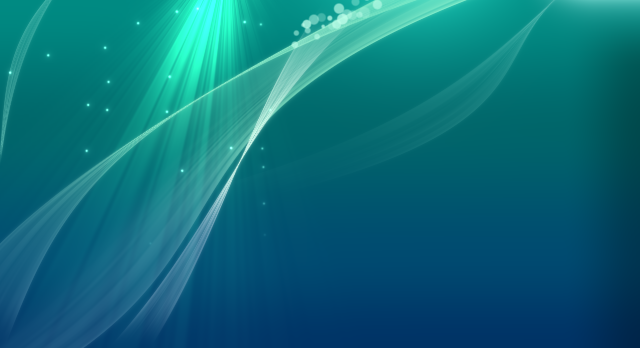
Give the GLSL for this background, as a WebGL 2 fragment shader.

```glsl
#version 300 es
precision highp float;
// Teal underwater light: fanned rays, twisting translucent ribbons, bokeh and sparkles.
uniform vec2 u_resolution;
out vec4 fragColor;

float hash(vec2 p) {
    p = fract(p * vec2(0.1031, 0.1130));
    p += dot(p, p.yx + 33.33);
    return fract((p.x + p.y) * p.x * 37.0);
}

float noise(vec2 p) {
    vec2 i = floor(p), f = fract(p);
    f = f * f * (3.0 - 2.0 * f);
    return mix(mix(hash(i), hash(i + vec2(1, 0)), f.x),
               mix(hash(i + vec2(0, 1)), hash(i + vec2(1, 1)), f.x), f.y);
}

// Cubic through four values, evenly spaced over t = 0..1
float curve(vec4 k, float t) {
    float u = 3.0 * t, a = u - 1.0, b = u - 2.0, c = u - 3.0;
    return dot(k, vec4(-a * b * c / 6.0, u * b * c / 2.0, -u * a * c / 2.0, u * a * b / 6.0));
}

// Approximate signed distance to the curve x = curve(k, depth / span)
float edgeDistance(vec2 p, vec4 k, float span) {
    float t = (1.0 - p.y) / span;
    float x = curve(k, t);
    float slope = (curve(k, t + 0.01) - x) / (0.01 * span);
    return (p.x - x) * inversesqrt(1.0 + slope * slope);
}

// Opacity of a sheet between two edges; it twists where they cross
float ribbon(vec2 p, vec4 left, vec4 right, float span, float seed) {
    float t = (1.0 - p.y) / span;
    float a = edgeDistance(p, left, span), b = edgeDistance(p, right, span);
    float width = abs(a) + abs(b) + 0.0001;
    float s = abs(a) / width;
    float aa = 0.7 / u_resolution.y;
    float inside = smoothstep(-aa, aa, -a * b / width);
    float strands = noise(vec2(s * 9.0 + seed, t * 2.0)) * 0.6
                  + noise(vec2(s * 24.0 + seed, t * 3.0)) * 0.4;
    float fill = inside * (0.12 + 0.4 * strands) * (0.6 + 0.035 / (width + 0.025));
    float rims = exp(-abs(a) / 0.004) + exp(-abs(b) / 0.004);
    float glow = inside * (exp(-abs(a) / 0.022) + exp(-abs(b) / 0.022));
    return (fill + 0.22 * rims + 0.16 * glow) * smoothstep(1.0, 0.85, t);
}

void main() {
    vec2 uv = gl_FragCoord.xy / u_resolution;
    vec2 p = uv * vec2(1.846, 1.0);
    float depth = 1.0 - p.y;

    // Water: teal at the surface, blue below, darker on the right
    vec3 col = mix(vec3(0.0, 0.20, 0.40), vec3(0.0, 0.29, 0.44), smoothstep(0.0, 0.28, p.y));
    col = mix(col, vec3(0.0, 0.40, 0.415), smoothstep(0.22, 0.68, p.y));
    col = mix(col, vec3(0.0, 0.54, 0.51), smoothstep(0.62, 1.0, p.y));
    col *= 1.0 - 0.28 * smoothstep(1.62, 1.86, p.x) * smoothstep(0.0, 0.2, depth);

    // Light rays fanning down from above the surface
    vec2 ray = p - vec2(0.66, 1.16);
    float angle = atan(ray.x, -ray.y), reach = length(ray);
    float shafts = 0.55 * noise(vec2(angle * 24.0, 3.0)) + 0.45 * noise(vec2(angle * 70.0, 8.0));
    float fan = exp(-pow((angle + 0.28) / 0.34, 2.0));
    col += vec3(0.10, 0.42, 0.26) * fan * (0.25 + 1.1 * shafts) * exp(-reach * 1.9) * 1.3;
    vec2 core = (p - vec2(0.605, 0.97)) * mat2(1.0, -0.3, 0.0, 1.0);
    col += vec3(0.16, 0.40, 0.24) * exp(-dot(core * core, vec2(90.0, 22.0))) * (0.6 + 0.7 * shafts);

    // Pale light along the surface
    float surface = exp(-depth * 28.0) * smoothstep(1.5, 1.72, p.x);
    col += vec3(0.34, 0.22, 0.22) * surface;
    float crest = exp(-pow((p.x - 1.2) / 0.25, 2.0) - depth * 9.0);
    col += vec3(0.10, 0.22, 0.18) * crest;

    // Wide veil: soft on the left, crisp on the right
    vec3 tint = mix(vec3(0.60, 0.97, 0.82), vec3(0.50, 0.70, 0.80), smoothstep(0.25, 0.9, depth));
    vec4 veilLeft = vec4(1.154, 0.685, 0.361, 0.0), veilRight = vec4(1.346, 0.784, 0.543, 0.24);
    float a = edgeDistance(p, veilLeft, 1.0), b = edgeDistance(p, veilRight, 1.0);
    float folds = noise(vec2(18.0 * a / (a - b + 0.0001), depth * 2.5));
    float veil = smoothstep(-0.06, 0.08, a) * smoothstep(0.002, -0.002, b);
    veil *= mix(0.68, 0.20, smoothstep(0.0, 0.95, depth)) * (0.65 + 0.5 * folds);
    veil += 0.25 * exp(-abs(b) / 0.005) * (1.0 - 0.5 * depth);
    col = mix(col, tint, clamp(veil, 0.0, 0.9));

    // Sheet of light joining the upper ribbon to the veil
    vec4 upper = vec4(1.082, 0.490, 0.036, -0.216);
    float top = edgeDistance(p, upper, 1.0);
    float sheet = smoothstep(-0.002, 0.002, top) * smoothstep(0.03, -0.03, a);
    col = mix(col, tint, sheet * 0.32 * smoothstep(0.5, 0.1, depth));

    // Twisting ribbons
    float swoop = ribbon(p, upper, vec4(1.202, 0.50, 0.168, 0.012), 1.0, 2.0);
    col = mix(col, tint, clamp(swoop * mix(0.85, 0.5, depth), 0.0, 0.85));
    float twist = ribbon(p, vec4(1.082, 0.781, 0.565, 0.313), vec4(0.9375, 0.75, 0.606, 0.433), 1.0, 11.0);
    twist *= smoothstep(0.0, 0.25, depth) * mix(1.0, 0.65, smoothstep(0.5, 0.9, depth));
    col = mix(col, mix(vec3(0.85, 1.0, 0.94), vec3(0.58, 0.72, 0.82), smoothstep(0.45, 0.7, depth)), clamp(twist, 0.0, 0.9));
    float drift = ribbon(p, vec4(1.599, 1.375, 1.046, 0.48), vec4(1.599, 1.471, 1.274, 0.721), 0.577, 23.0);
    col = mix(col, vec3(0.45, 0.80, 0.76), clamp(drift * mix(0.06, 0.55, smoothstep(0.9, 1.6, p.x)), 0.0, 0.6));
    float wisp = ribbon(p, vec4(0.132, 0.041, 0.01, -0.005), vec4(0.149, 0.072, 0.026, 0.0), 0.48, 31.0);
    col = mix(col, vec3(0.50, 0.86, 0.80), clamp(wisp * 0.55, 0.0, 0.6));

    // Bokeh discs rising to the surface
    for (float i = 0.0; i < 22.0; i++) {
        float along = (i + hash(vec2(i, 4.0))) / 22.0;
        vec2 c = mix(vec2(0.84, 0.89), vec2(1.09, 1.0), along);
        c.y += 0.06 * (hash(vec2(i, 9.0)) - 0.5);
        float r = mix(0.005, 0.016, hash(vec2(i, 17.0)));
        float disc = smoothstep(r + 0.003, r - 0.003, length(p - c));
        col = mix(col, vec3(0.75, 1.0, 0.92), disc * mix(0.25, 0.85, hash(vec2(i, 25.0))));
    }

    // Tiny sparkles drifting through the rays
    vec2 cell = floor(p * 11.0), f = fract(p * 11.0);
    vec2 spot = 0.2 + 0.6 * vec2(hash(cell + 3.0), hash(cell + 41.0));
    float d = length(f - spot) / 11.0;
    float lit = step(0.6, hash(cell + 77.0)) * smoothstep(0.82, 0.70, p.x) * smoothstep(0.25, 0.5, p.y);
    col += vec3(0.45, 0.60, 0.50) * lit * (exp(-d * d * 90000.0) + 0.25 * exp(-d * 160.0));

    fragColor = vec4(clamp(col, 0.0, 1.0), 1.0);
}
```
